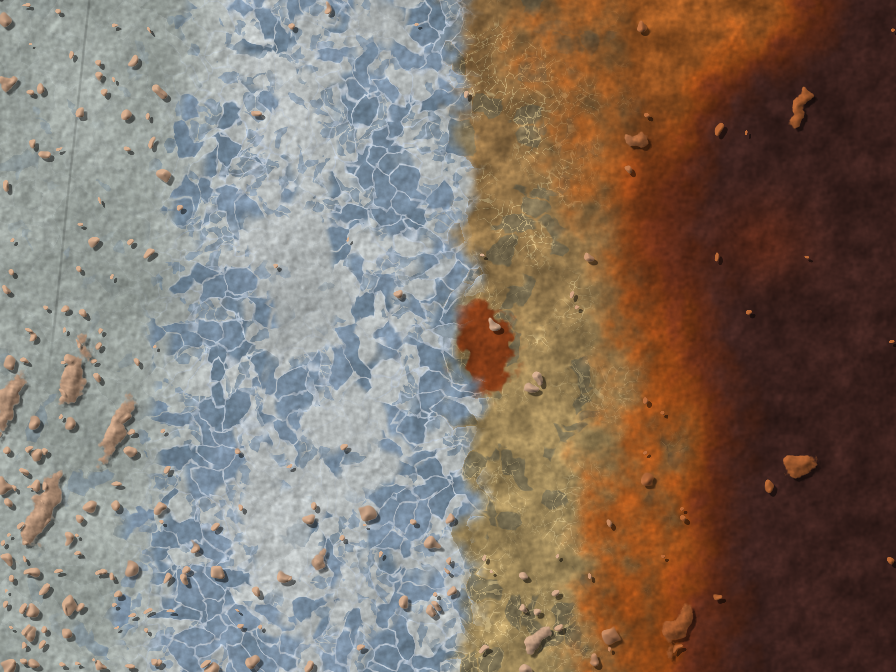
Reproduce this texture procedurally as a Shadertoy shader.

```glsl
float hash(vec2 p) {
    vec3 q = fract(vec3(p.xyx) * 0.1031);
    q += dot(q, q.yzx + 33.33);
    return fract((q.x + q.y) * q.z);
}

float noise(vec2 p) {
    vec2 i = floor(p), f = fract(p);
    f = f * f * (3.0 - 2.0 * f);
    return mix(mix(hash(i), hash(i + vec2(1, 0)), f.x),
               mix(hash(i + vec2(0, 1)), hash(i + vec2(1, 1)), f.x), f.y);
}

float fbm(vec2 p) {
    float sum = 0.0, amp = 0.533;
    for (int i = 0; i < 4; i++) {
        sum += amp * noise(p);
        p = mat2(1.6, 1.2, -1.2, 1.6) * p + 17.3;
        amp *= 0.5;
    }
    return sum;
}

float ellipseGlow(vec2 p, vec2 centre, vec2 radius) {
    vec2 d = (p - centre) / radius;
    return exp(-dot(d, d));
}

// Angular spangle cells: x = random id, y = distance to the cell edge
vec2 crystals(vec2 p) {
    vec2 cell = floor(p);
    float nearest = 9.0, second = 9.0, id = 0.0;
    for (int j = -2; j <= 2; j++)
    for (int i = -2; i <= 2; i++) {
        vec2 c = cell + vec2(i, j);
        vec2 d = c + vec2(hash(c), hash(c + 37.0)) - p;
        float a = 6.2832 * hash(c + 71.0), ca = cos(a), sa = sin(a);
        d = abs(mat2(ca, sa, -sa, ca) * d);
        float dist = 0.6 * d.x + 1.6 * d.y;
        if (dist < nearest) { second = nearest; nearest = dist; id = hash(c + 113.0); }
        else second = min(second, dist);
    }
    return vec2(id, second - nearest);
}

float gritDensity(vec2 p) {
    float left = 1.0 - smoothstep(0.12, 0.32, p.x);
    float low = (1.0 - smoothstep(0.1, 0.42, p.y)) * (1.0 - smoothstep(1.0, 1.1, p.x));
    return 0.02 + 0.26 * left * (1.2 - 0.7 * p.y) + 0.12 * low;
}

float scatter(vec2 p, float scale) {
    vec2 cell = floor(p * scale);
    vec2 centre = cell + 0.3 + 0.4 * vec2(hash(cell + 5.0), hash(cell + 19.0));
    float radius = mix(0.12, 0.29, hash(cell + 43.0));
    float present = step(hash(cell + 61.0), gritDensity(centre / scale));
    return mix(-1.0, 1.0 - length(p * scale - centre) / radius, present);
}

float gritHeight(vec2 p) {
    // Larger clumps: centre and radii
    const vec4 clumps[11] = vec4[11](
        vec4(1.19, 0.844, 0.013, 0.038), vec4(0.95, 0.79, 0.020, 0.016),
        vec4(1.19, 0.309, 0.025, 0.022), vec4(1.007, 0.063, 0.026, 0.034),
        vec4(0.472, 0.163, 0.015, 0.030), vec4(0.113, 0.445, 0.021, 0.06),
        vec4(0.172, 0.36, 0.018, 0.058), vec4(0.061, 0.235, 0.021, 0.062),
        vec4(0.01, 0.40, 0.018, 0.055), vec4(0.80, 0.045, 0.016, 0.018),
        vec4(0.017, 0.878, 0.014, 0.018));
    vec2 q = p + 0.012 * (vec2(noise(p * 70.0), noise(p * 70.0 + 40.0)) - 0.5);
    float h = max(scatter(q, 38.0), scatter(q + 0.31 / 22.0, 22.0));
    float lumps = 1.5 * (fbm(p * 48.0) - 0.52);
    for (int i = 0; i < 11; i++) {
        vec2 d = q - clumps[i].xy;
        d.x -= 0.35 * d.y;
        h = max(h, 0.9 - length(d / clumps[i].zw) + lumps);
    }
    return h;
}

vec3 zincColor(vec2 p, vec2 large, vec2 fine) {
    float patches = fbm(p * vec2(7.0, 5.0) + 3.0);
    float centreBand = smoothstep(0.18, 0.36, p.x + 0.10 * (0.5 - p.y));
    vec3 col = mix(vec3(0.59, 0.62, 0.60), vec3(0.68, 0.70, 0.70), centreBand);
    col += 0.17 * (fbm(p * 9.0) - 0.5) + 0.05 * (large.x - 0.5);
    float cover = centreBand * smoothstep(0.28, 0.66, patches + 0.13 * (p.y - 0.4));
    float flake = smoothstep(-0.06, 0.06, 0.72 * cover - large.x) * smoothstep(0.0, 0.13, large.y);
    float chip = smoothstep(-0.06, 0.06, 0.6 * cover - fine.x) * smoothstep(0.0, 0.2, fine.y);
    vec3 blue = mix(vec3(0.34, 0.43, 0.51), vec3(0.49, 0.58, 0.68), noise(p * 24.0));
    col = mix(col, blue, max(0.85 * flake, 0.6 * chip));
    float rim = (1.0 - smoothstep(0.02, 0.16, large.y)) * (0.08 + cover);
    return mix(col, vec3(0.74, 0.79, 0.86), 0.6 * min(rim, 1.0));
}

vec3 rustColor(vec2 p, vec2 large, vec2 fine) {
    float broad = fbm(p * vec2(9.0, 6.0) + 21.0) - 0.5;
    float mottle = fbm(p * 32.0 + 8.0) - 0.5;
    // Tan stain with pale flecks and grey-green remnants
    vec3 tan_ = mix(vec3(0.62, 0.53, 0.35), vec3(0.54, 0.41, 0.25), smoothstep(0.25, 0.95, p.y));
    tan_ = mix(tan_, vec3(0.41, 0.39, 0.31), 0.7 * step(large.x, 0.22) * smoothstep(0.0, 0.2, large.y));
    float fleck = (1.0 - smoothstep(0.0, 0.15, fine.y)) * smoothstep(0.45, 0.65, fbm(p * 14.0));
    tan_ = mix(tan_, vec3(0.77, 0.69, 0.50), 0.7 * fleck);
    // Orange, brown and near-black oxide bands
    float orangeEdge = mix(0.90, 0.82, smoothstep(0.3, 1.0, p.y));
    float x = p.x + 0.20 * broad + 0.14 * mottle;
    vec3 col = mix(tan_, vec3(0.57, 0.32, 0.13), smoothstep(orangeEdge - 0.06, orangeEdge + 0.07, x));
    float darkEdge = 1.055 + 0.15 * smoothstep(0.82, 1.0, p.y) - 0.04 * ellipseGlow(p, vec2(1.0, 0.65), vec2(0.3, 0.18));
    float ember = smoothstep(darkEdge - 0.14, darkEdge - 0.03, x);
    col = mix(col, vec3(0.60, 0.27, 0.07), 0.75 * ember);
    float edgeX = p.x + 0.10 * broad + 0.10 * mottle;
    col = mix(col, vec3(0.38, 0.17, 0.09), smoothstep(darkEdge - 0.06, darkEdge + 0.01, edgeX));
    col = mix(col, vec3(0.22, 0.125, 0.11), smoothstep(darkEdge - 0.015, darkEdge + 0.09, edgeX));
    col = mix(col, vec3(0.36, 0.16, 0.09), 0.65 * ellipseGlow(p, vec2(0.97, 0.66), vec2(0.045, 0.14)));
    col = mix(col, vec3(0.42, 0.17, 0.08), 0.5 * ellipseGlow(p, vec2(1.13, 0.64), vec2(0.07, 0.06)));
    // Isolated rust bloom
    float bloom = ellipseGlow(p, vec2(0.718, 0.483), vec2(0.05, 0.065));
    col = mix(col, vec3(0.48, 0.22, 0.09), smoothstep(0.35, 0.55, bloom + 1.5 * mottle) * smoothstep(0.1, 0.4, bloom));
    return col * (1.0 + 0.7 * mottle);
}

void mainImage(out vec4 fragColor, in vec2 fragCoord) {
    vec2 p = fragCoord / iResolution.y;
    vec2 warped = p + 0.025 * (vec2(fbm(p * 28.0), fbm(p * 28.0 + 50.0)) - 0.5);
    vec2 large = crystals(warped * 27.0), fine = crystals(warped * 58.0 + 9.0);
    float border = 0.695 + 0.015 * (0.5 - p.y) + 0.09 * (fbm(p * 20.0) - 0.5) + 0.02 * (large.x - 0.5);
    float rust = smoothstep(-0.022, 0.022, p.x - border);
    rust = max(rust, smoothstep(0.4, 0.7, ellipseGlow(p, vec2(0.715, 0.483), vec2(0.05, 0.065))));
    vec3 col = mix(zincColor(p, large, fine), rustColor(p, large, fine), rust);

    // Embossed grain and thin scratches
    vec2 toLight = vec2(-0.0035, 0.0035);
    float relief = fbm(p * 65.0) - fbm((p + toLight) * 65.0);
    col *= 1.0 + 0.42 * relief + 0.16 * (noise(p * 180.0) - 0.5);
    float line = abs(p.x - 0.07 - 0.12 * (p.y - 0.5) - 0.01 * noise(p * 4.0));
    col *= 1.0 - 0.16 * (1.0 - smoothstep(0.0005, 0.003, line)) * smoothstep(0.4, 0.55, p.y);

    // Raised grit with cast shadow
    float h = gritHeight(p), lit = gritHeight(p + toLight);
    float grit = smoothstep(0.0, 0.22, h);
    col *= 1.0 - 0.5 * smoothstep(0.0, 0.3, gritHeight(p + 1.6 * toLight)) * (1.0 - grit);
    vec3 gritCol = mix(vec3(0.64, 0.52, 0.43), vec3(0.55, 0.31, 0.16), smoothstep(0.8, 1.0, p.x));
    gritCol *= 0.95 + 0.75 * clamp(h - lit, -0.6, 0.5);
    fragColor = vec4(clamp(mix(col, gritCol, grit), 0.0, 1.0), 1.0);
}
```
